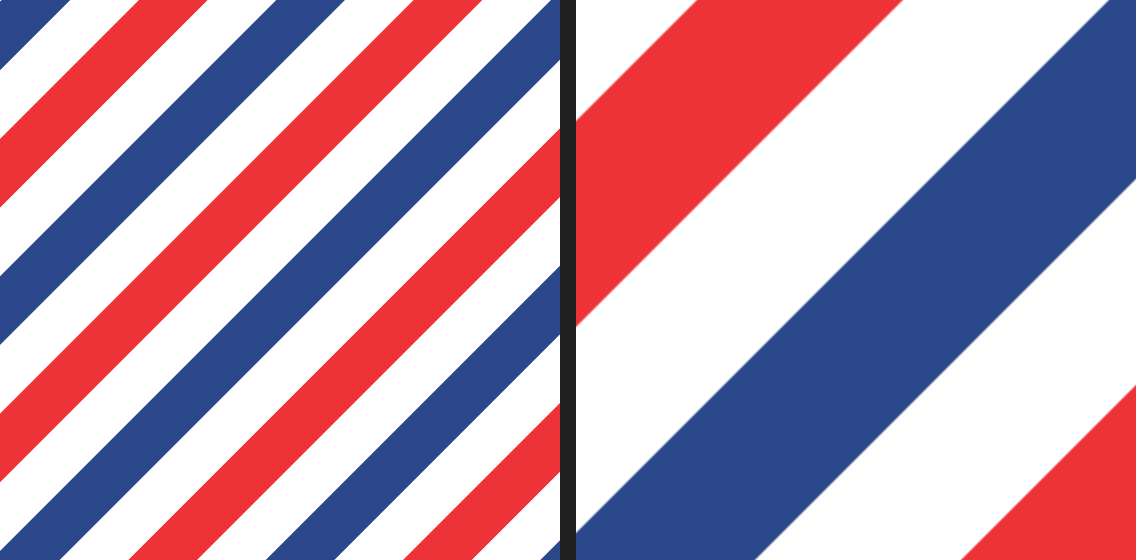
Left: the whole. Right: its middle third, enlarged.
A three.js fragment shader for this pattern:

```glsl
// Diagonal barber stripes rising to the right: blue, white, red, white.
// One coordinate runs from the upper left corner to the lower right; it is
// repeated with fract, and each colour is a band given by its distance.

varying vec2 vUv;

const vec3 WHITE = vec3(0.998, 0.998, 0.998);
const vec3 RED   = vec3(0.928, 0.200, 0.216);
const vec3 BLUE  = vec3(0.168, 0.286, 0.540);

const float PERIOD      = 0.4905;  // one blue-white-red-white cycle along an edge
const float START       = 0.0029;  // first blue edge, from the upper left corner
const float BAND        = 0.25;    // stripe width, as a share of the cycle
const float BLUE_CENTER = 0.125;   // stripe centers within the cycle
const float RED_CENTER  = 0.625;
const float SOFTNESS    = 0.0014;  // half width of the smoothed edge, canvas units

// Coverage of a repeating band around the given center of the cycle.
float stripe(float cycle, float center) {
  float offset = abs(fract(cycle - center + 0.5) - 0.5);
  float edgeDistance = (offset - 0.5 * BAND) * PERIOD;
  return 1.0 - smoothstep(-SOFTNESS, SOFTNESS, edgeDistance);
}

void main() {
  // Position across the stripes, counted in cycles.
  float diagonal = vUv.x + 1.0 - vUv.y;
  float cycle = (diagonal - START) / PERIOD;

  // Coloured stripes over the white ground.
  vec3 color = mix(WHITE, BLUE, stripe(cycle, BLUE_CENTER));
  color = mix(color, RED, stripe(cycle, RED_CENTER));

  gl_FragColor = vec4(color, 1.0);
}
```
